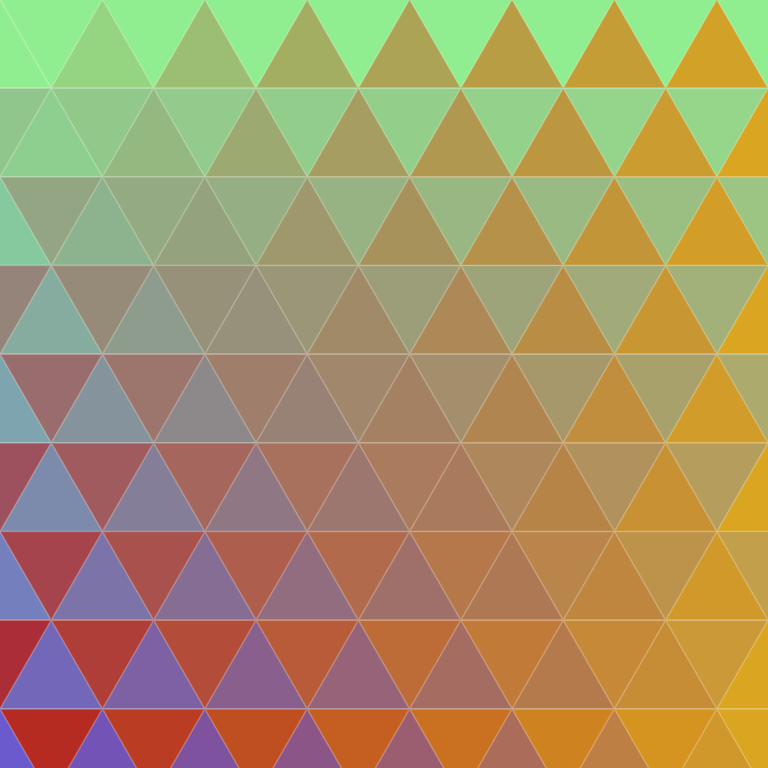
Give the GLSL for this background, as a Shadertoy shader.

```glsl
#define COLUMNS 7.5
#define LAST_ROW 8.0
#define TOP_OFFSET 0.0008
#define SEAM_WIDTH 0.0020
#define SEAM_FLAT 0.34
#define SEAM_SLANT 0.25

const float ROW_RATIO = 0.8660254; // height of an equilateral triangle of side 1
const vec3 GREEN = vec3(0.565, 0.933, 0.565);
const vec3 GOLD = vec3(0.855, 0.647, 0.125);
const vec3 VIOLET = vec3(0.416, 0.353, 0.804);
const vec3 RED = vec3(0.698, 0.133, 0.133);
const vec3 SEAM = vec3(1.0, 0.98, 0.92);

// Blend of two colours with an extra tint strongest halfway
vec3 bowedMix(vec3 a, vec3 b, vec3 bow, float t) {
    return mix(a, b, t) + bow * t * (1.0 - t);
}

// Upright triangles: green to violet down the left, gold at the right
vec3 uprightColor(float across, float down) {
    return bowedMix(mix(GREEN, VIOLET, down), GOLD, vec3(-0.17, -0.565, 0.0), across);
}

// Inverted triangles: green above, red to gold along the bottom
vec3 invertedColor(float across, float down) {
    return bowedMix(GREEN, mix(RED, GOLD, across), vec3(-0.14, -0.50, 0.31), down);
}

// Soft line coverage at a distance from its centre
float lineMask(float dist, float pixel) {
    float halfWidth = 0.5 * max(SEAM_WIDTH, pixel);
    return 1.0 - smoothstep(halfWidth - 0.5 * pixel, halfWidth + 0.5 * pixel, dist);
}

void mainImage(out vec4 fragColor, in vec2 fragCoord) {
    vec2 uv = fragCoord / iResolution.xy;
    float pixel = 1.0 / min(iResolution.x, iResolution.y);
    float side = 1.0 / COLUMNS;
    float rowHeight = side * ROW_RATIO;

    // Row counted from the top, every second one shifted by half a side
    float depth = (1.0 - uv.y + TOP_OFFSET) / rowHeight;
    float row = floor(depth);
    float inRow = fract(depth);
    float shift = 0.5 * mod(row, 2.0);
    float x = uv.x * COLUMNS - shift;

    // Centres of the nearest upright and inverted triangles
    float apex = floor(x + 0.5);
    float uprightAt = clamp((apex + shift) / COLUMNS, 0.0, 1.0);
    float invertedAt = clamp((floor(x) + 0.5 + shift) / COLUMNS, 0.0, 1.0);
    float down = min(row / LAST_ROW, 1.0);

    // Signed distance to the slanted edge, negative inside the upright one
    float slant = (abs(x - apex) - 0.5 * inRow) * ROW_RATIO * side;
    float upright = 1.0 - smoothstep(-0.5 * pixel, 0.5 * pixel, slant);
    vec3 color = mix(invertedColor(invertedAt, down), uprightColor(uprightAt, down), upright);

    // Pale seams, without one along the top border
    float above = row > 0.0 ? inRow : 1.0;
    float flatDist = min(above, 1.0 - inRow) * rowHeight;
    float seam = max(SEAM_FLAT * lineMask(flatDist, pixel),
                     SEAM_SLANT * lineMask(abs(slant), pixel));
    fragColor = vec4(mix(color, SEAM, seam), 1.0);
}
```
